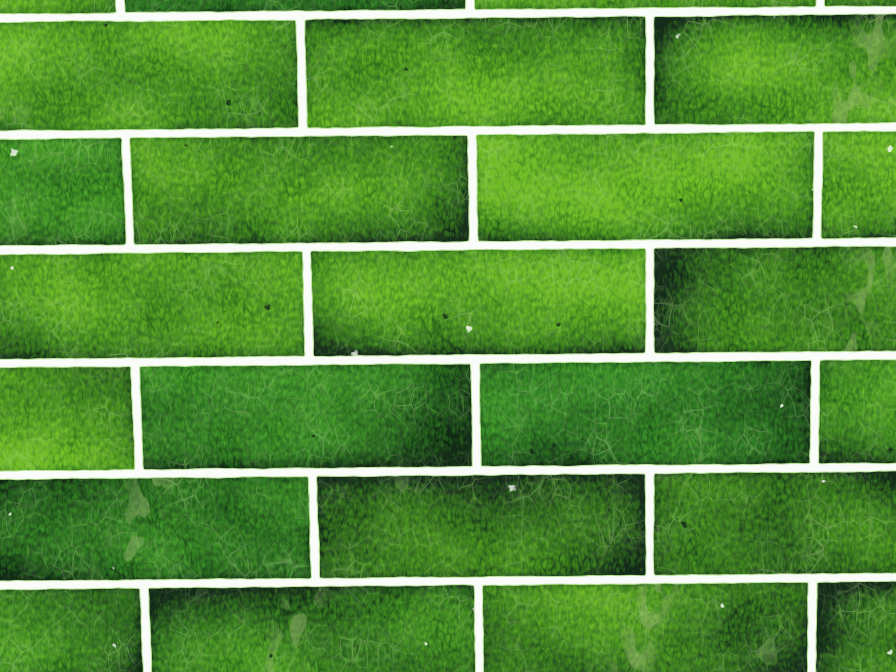
Reproduce this texture procedurally as a WebGL 1 fragment shader.

```glsl
precision highp float;
// Glazed green wall tiles in running bond, with white grout and crackled glaze.

uniform vec2 u_resolution;

// Layout, in units of the canvas height
const float ROW_HEIGHT = 0.1628;
const float ROW_SHRINK = 0.26;      // perspective: rows grow towards the top
const float ROW_START = 0.135;
const float TILE_LENGTH = 0.494;
const float LENGTH_GROWTH = 0.027;
const float JOINT_X = 0.967;
const float BOND_SHIFT = 0.513;
const float TILT = 0.009;
const float GROUT_HALF = 0.0063;
const float CORNER = 0.003;
const float WOBBLE = 0.0016;

// Glaze
const float TONE_LOW = 0.50;
const float TONE_RANGE = 0.52;
const float CRACK_WIDTH = 0.0008;
const float CRACK_STRENGTH = 0.30;
const float GRAIN = 0.25;
const float SPECK_GRID = 0.062;
const float SPECK_CHANCE = 0.16;

const vec3 GLAZE_DEEP = vec3(0.08, 0.17, 0.10);
const vec3 GLAZE_DARK = vec3(0.17, 0.38, 0.11);
const vec3 GLAZE_MID = vec3(0.27, 0.55, 0.12);
const vec3 GLAZE_BRIGHT = vec3(0.42, 0.71, 0.15);
const vec3 GLAZE_TEAL = vec3(0.12, 0.46, 0.17);
const vec3 CRACK_PALE = vec3(0.66, 0.80, 0.52);
const vec3 GLOSS = vec3(0.62, 0.72, 0.46);
const vec3 HALO = vec3(0.72, 0.88, 0.58);
const vec3 GROUT = vec3(0.98, 0.99, 0.98);

float hash(vec2 p) {
  vec3 q = fract(p.xyx * vec3(0.1031, 0.1030, 0.0973));
  q += dot(q, q.yzx + 33.33);
  return fract((q.x + q.y) * q.z);
}

vec2 hash2(vec2 p) {
  return vec2(hash(p + 17.3), hash(p + 71.9));
}

float cornerSlope(vec2 cell, vec2 offset) {
  float angle = 6.2832 * hash(cell);
  return dot(vec2(cos(angle), sin(angle)), offset);
}

// Gradient noise, about -0.7 to 0.7
float noise(vec2 p) {
  vec2 i = floor(p), f = fract(p);
  vec2 w = f * f * f * (f * (f * 6.0 - 15.0) + 10.0);
  vec2 e = vec2(1.0, 0.0);
  float low = mix(cornerSlope(i, f), cornerSlope(i + e, f - e), w.x);
  float high = mix(cornerSlope(i + e.yx, f - e.yx), cornerSlope(i + 1.0, f - 1.0), w.x);
  return mix(low, high, w.y);
}

// Distance to the borders of irregular cells, in cell units
float cellBorder(vec2 p) {
  vec2 i = floor(p), f = fract(p);
  float nearest = 8.0, second = 8.0;
  for (int y = -1; y <= 1; y++) {
    for (int x = -1; x <= 1; x++) {
      vec2 cell = vec2(float(x), float(y));
      float d = length(cell + hash2(i + cell) - f);
      second = min(second, max(nearest, d));
      nearest = min(nearest, d);
    }
  }
  return 0.5 * (second - nearest);
}

float crackLine(vec2 p, vec2 cells, float px) {
  float d = cellBorder(p * cells) / max(cells.x, cells.y);
  return 1.0 - smoothstep(0.0, CRACK_WIDTH + px * 0.5, d);
}

vec3 glazeRamp(float tone) {
  vec3 c = mix(GLAZE_DEEP, GLAZE_DARK, clamp(tone * 3.0, 0.0, 1.0));
  c = mix(c, GLAZE_MID, clamp(tone * 3.0 - 1.0, 0.0, 1.0));
  return mix(c, GLAZE_BRIGHT, clamp(tone * 3.0 - 2.0, 0.0, 1.2));
}

void main() {
  float px = 1.0 / u_resolution.y;
  vec2 p = gl_FragCoord.xy * px;

  // Running bond with slight tilt and perspective
  float h = p.y - ROW_START - TILT * (p.x - 0.667);
  float v = h / ROW_HEIGHT - ROW_SHRINK * h * h;
  float row = floor(v);
  vec2 size = vec2(TILE_LENGTH + LENGTH_GROWTH * p.y, ROW_HEIGHT + 0.012 * p.y);
  float u = (p.x - JOINT_X) / size.x + BOND_SHIFT * mod(row, 2.0);
  vec2 tile = vec2(floor(u), row) + 40.0;
  vec2 f = vec2(fract(u), fract(v));

  // Rounded tile outline: negative inside the glaze
  vec2 q = abs(f - 0.5) * size - 0.5 * size + GROUT_HALF + CORNER;
  float d = length(max(q, 0.0)) + min(max(q.x, q.y), 0.0) - CORNER;
  d += WOBBLE * (noise(p * 14.0) + 0.7 * noise(p * 60.0));

  // Tone: per-tile level, cloudy drift, dark pooling at ends and edges
  vec2 shade = hash2(tile);
  vec2 side = step(0.5, hash2(tile + 5.0));
  vec2 fromSide = abs(f - side) * size;
  float teal = smoothstep(0.55, 1.0, hash(tile + 23.0));
  float tone = TONE_LOW + TONE_RANGE * shade.x - 0.12 * teal;
  tone += 0.42 * noise(p * vec2(5.0, 9.0) + tile * 3.7);
  tone -= (0.10 + 0.55 * shade.y) * exp(-fromSide.x / 0.065);
  tone -= (0.15 + 0.55 * hash(tile + 9.0)) * exp(-fromSide.y / 0.032);
  tone -= 0.35 * exp(min(d, 0.0) / 0.005) * (0.8 + noise(p * 25.0));
  tone += GRAIN * (noise(p * 110.0) + noise(p * vec2(230.0, 140.0)));

  // Crackle: broad cells and fine upright cracks, pale or shadowed
  vec2 bent = p + 0.010 * vec2(noise(p * 24.0), noise(p * 24.0 + 50.0));
  float broad = crackLine(bent, vec2(44.0, 31.0), px);
  float fine = crackLine(bent + 3.0, vec2(115.0, 52.0), px);
  float fade = clamp(0.6 + 1.6 * noise(p * 16.0), 0.0, 1.3);
  tone -= 0.16 * fine * (1.3 - fade);
  vec3 color = glazeRamp(tone);
  color = mix(color, GLAZE_TEAL * (0.30 + 0.95 * max(tone, 0.0)), 0.5 * teal);
  color = mix(color, CRACK_PALE, CRACK_STRENGTH * fade * max(broad, 0.55 * fine));

  // Broken slanted reflections on some tiles
  float slant = (f.x - 0.35 - 0.3 * shade.y) * size.x - 0.35 * (f.y - 0.5) * size.y;
  float streak = exp(-slant * slant / 0.0010) * step(0.74, hash(tile + 31.0));
  float patchy = smoothstep(0.04, 0.14, noise(p * vec2(38.0, 22.0)));
  color = mix(color, GLOSS, 0.45 * streak * patchy);

  // Chips and pits
  vec2 cell = floor(p / SPECK_GRID);
  vec2 spot = (0.2 + 0.6 * hash2(cell)) * SPECK_GRID;
  vec2 away = p - cell * SPECK_GRID - spot;
  float pick = hash(cell + 47.0);
  float radius = 0.0012 + 0.0040 * pow(hash(cell + 61.0), 3.0);
  float speckDist = length(away) + 0.004 * noise(p * 170.0) - radius;
  float speck = (1.0 - smoothstep(-px, px, speckDist)) * step(pick, SPECK_CHANCE);
  vec3 speckColor = mix(GLAZE_DEEP, GROUT, step(0.5, hash(cell + 83.0)));
  color = mix(color, speckColor, 0.8 * speck);

  // Grout with a pale green fringe
  color = mix(color, HALO, smoothstep(-0.0010 - px * 0.5, 0.0002, d));
  color = mix(color, GROUT, smoothstep(-0.0002, 0.0010 + px * 0.5, d));
  gl_FragColor = vec4(clamp(color, 0.0, 1.0), 1.0);
}
```
